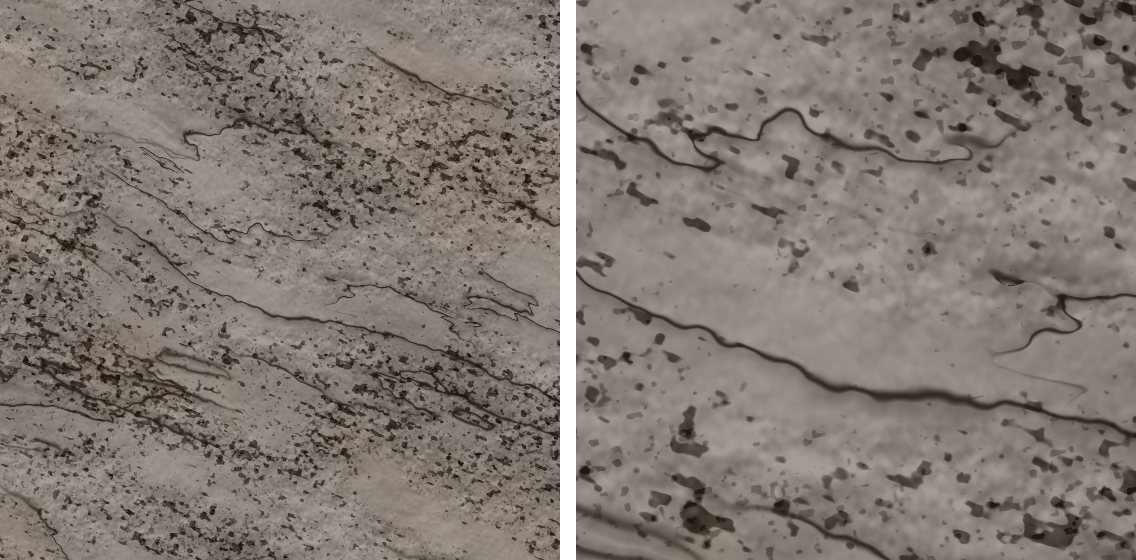
Left: the whole. Right: its middle third, enlarged.
Reproduce this texture procedurally as a WebGL 1 fragment shader.

```glsl
precision highp float;

uniform vec2 u_resolution;

const vec3 STONE_TINT = vec3(0.0, -0.03, -0.05);
const vec3 RUST_TINT = vec3(0.012, 0.004, -0.012);
const float STONE_TONE = 0.553;
const float CREVICE_TONE = 0.13;
const float BEDDING_ANGLE = -0.39;

float hash(vec2 p) {
  vec3 h = fract(vec3(p.xyx) * 0.1031);
  h += dot(h, h.yzx + 33.33);
  return fract((h.x + h.y) * h.z);
}

float noise(vec2 p) {
  vec2 cell = floor(p);
  vec2 f = fract(p);
  f = f * f * f * (f * (f * 6.0 - 15.0) + 10.0);
  float low = mix(hash(cell), hash(cell + vec2(1.0, 0.0)), f.x);
  float high = mix(hash(cell + vec2(0.0, 1.0)), hash(cell + 1.0), f.x);
  return mix(low, high, f.y);
}

float fbm(vec2 p) {
  float sum = 0.0;
  float amplitude = 0.5;
  for (int i = 0; i < 4; i++) {
    sum += amplitude * noise(p);
    p = p * 2.03 + vec2(17.3, 9.1);
    amplitude *= 0.5;
  }
  return sum / 0.9375;
}

mat2 rotation(float angle) {
  float c = cos(angle);
  float s = sin(angle);
  return mat2(c, -s, s, c);
}

// Signed distance to the mid-level contour of a stretched noise field.
float seamDistance(vec2 p, vec2 stretch, vec2 seed) {
  vec2 e = vec2(0.004, 0.0);
  float field = fbm(p * stretch + seed);
  float dx = fbm((p + e.xy) * stretch + seed) - field;
  float dy = fbm((p + e.yx) * stretch + seed) - field;
  float slope = length(vec2(dx, dy)) / e.x;
  return (field - 0.5) / max(slope, 0.35);
}

// Narrow dark core with a softer shadow on one side of the ledge.
float crevice(float d, float width) {
  float core = exp(-d * d / (width * width));
  float shadow = 0.4 * exp(-abs(d) / (width * 4.0)) * smoothstep(-width, width, d);
  return max(core, shadow);
}

// Ragged pits whose coverage grows with the threshold.
float pits(vec2 p, vec2 frequency, float threshold) {
  float n = 0.7 * noise(p * frequency) + 0.3 * noise(p * frequency * 2.1 + 31.7);
  return 1.0 - smoothstep(threshold - 0.1, threshold + 0.04, n);
}

float relief(vec2 p, float frequency, vec2 light) {
  return fbm(p * frequency) - fbm(p * frequency + light);
}

void main() {
  vec2 uv = gl_FragCoord.xy / u_resolution.y;
  vec2 bed = rotation(BEDDING_ANGLE) * uv + 5.0;

  // Bend the bedding and roughen its edges.
  vec2 bend = vec2(fbm(bed * 2.5), fbm(bed * 2.5 + 43.0)) - 0.5;
  vec2 rough = vec2(noise(bed * 70.0), noise(bed * 70.0 + 19.0)) - 0.5;
  vec2 layer = bed + 0.12 * bend + 0.007 * rough;

  // Long ledges and short splinters.
  float ledgeWear = smoothstep(0.36, 0.66, noise(layer * vec2(3.5, 9.0) + 3.0));
  float splinterWear = smoothstep(0.5, 0.75, noise(layer * vec2(4.0, 7.0) + 61.0));
  float breadth = noise(layer * vec2(9.0, 12.0) + 27.0);
  float ledgeWidth = mix(0.0013, 0.0055, breadth * breadth);
  float ledge = seamDistance(layer, vec2(1.3, 6.5), vec2(7.0, 2.0));
  float splinter = seamDistance(layer, vec2(4.0, 15.0), vec2(29.0, 53.0));
  float cracks = max(ledgeWear * crevice(ledge, ledgeWidth),
                     splinterWear * crevice(splinter, ledgeWidth * 0.75));

  // Smooth lens-shaped patches hold few pits.
  float smoothPatch = smoothstep(0.57, 0.67, fbm(layer * vec2(4.0, 14.0) + 83.0));
  float weathering = smoothstep(0.36, 0.66, fbm(layer * vec2(3.0, 7.0) + 11.0));
  float coverage = mix(0.23, 0.37, weathering) - 0.13 * smoothPatch + 0.08 * cracks;
  float coarsePits = pits(bed, vec2(85.0, 125.0), coverage);
  float finePits = pits(rotation(0.6) * bed, vec2(170.0, 190.0), coverage - 0.02);

  // Grainy surface lit from above.
  float roughness = 1.0 - 0.6 * smoothPatch;
  float bumps = relief(bed, 38.0, vec2(-0.1, 0.16));
  float grain = noise(rotation(1.1) * bed * 210.0) - 0.5;
  float tone = STONE_TONE + 0.16 * (fbm(layer * vec2(5.0, 11.0) + 71.0) - 0.5);
  tone += roughness * (0.42 * bumps + 0.085 * grain) + 0.015 * smoothPatch;
  tone -= 0.035 * weathering;
  tone -= 0.27 * coarsePits + 0.15 * finePits;
  tone = mix(tone, CREVICE_TONE, 0.85 * cracks);
  tone = clamp(tone, 0.12, 0.64);

  float rust = smoothstep(0.45, 0.7, fbm(bed * 3.0 + 97.0));
  gl_FragColor = vec4(tone + STONE_TINT + RUST_TINT * rust, 1.0);
}
```
